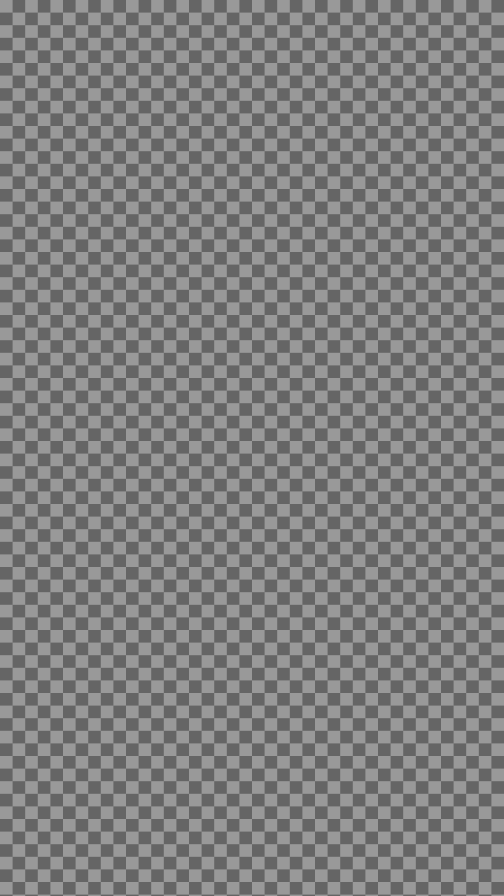
Reproduce this pattern procedurally as a Shadertoy shader.

```glsl
// A fine two-tone grey checkerboard of flat, square cells.
// Two alternating square waves, one per axis, are multiplied; their sign
// picks the tone, and each wave is smoothed over one screen pixel.

const float CELLS_ACROSS = 40.0;          // square cells over the canvas width
const vec3 LIGHT_GREY = vec3(0.600);
const vec3 DARK_GREY = vec3(0.397);

// Square wave of period two: +1 on even cells, -1 on odd, with soft edges.
vec2 squareWave(vec2 cellPos, float pixelSize) {
    vec2 edgeDistance = abs(mod(cellPos - 0.5, 2.0) - 1.0) - 0.5;
    return clamp(edgeDistance / (0.5 * pixelSize), -1.0, 1.0);
}

void mainImage(out vec4 fragColor, in vec2 fragCoord) {
    // Cell coordinates, counted from the upper left corner
    float pixelSize = CELLS_ACROSS / iResolution.x;
    vec2 fromTopLeft = vec2(fragCoord.x, iResolution.y - fragCoord.y);
    vec2 cellPos = fromTopLeft * pixelSize;

    // Equal signs give a light cell, opposite signs a dark one
    vec2 wave = squareWave(cellPos, pixelSize);
    float lightness = 0.5 + 0.5 * wave.x * wave.y;

    fragColor = vec4(mix(DARK_GREY, LIGHT_GREY, lightness), 1.0);
}
```
